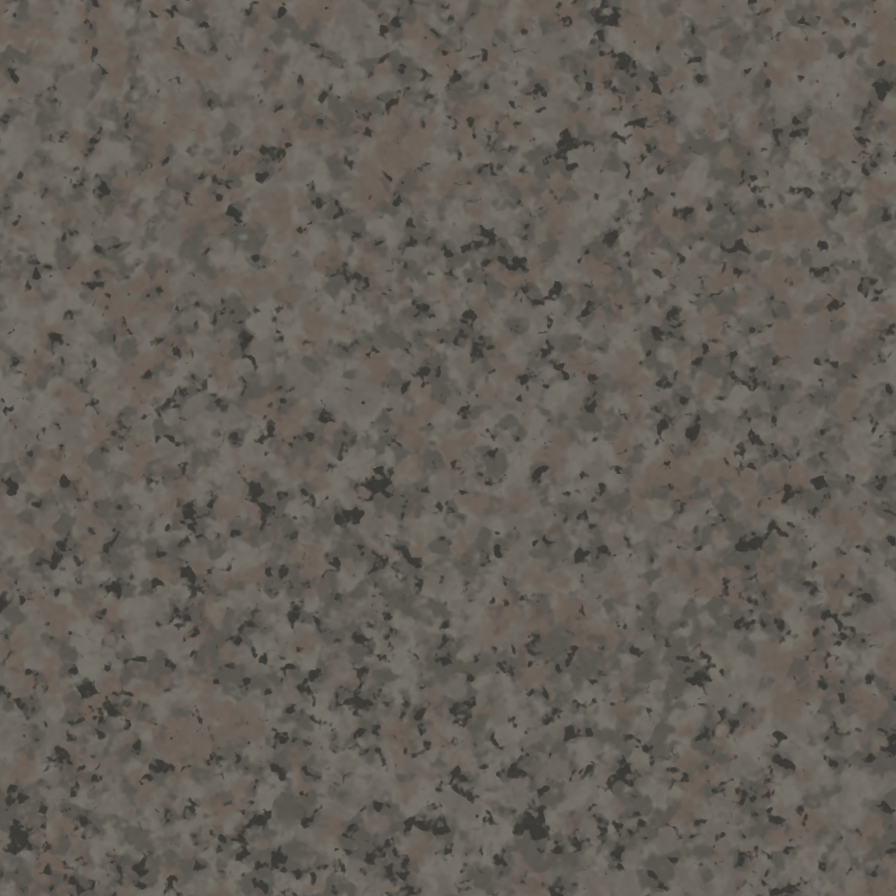
Write a Shadertoy shader that draws this texture.

```glsl
float hash(vec2 p) {
    vec3 q = fract(vec3(p.xyx) * 0.1031);
    q += dot(q, q.yzx + 33.33);
    return fract((q.x + q.y) * q.z);
}

float valueNoise(vec2 p) {
    vec2 cell = floor(p);
    vec2 f = fract(p);
    f = f * f * (3.0 - 2.0 * f);
    float low = mix(hash(cell), hash(cell + vec2(1.0, 0.0)), f.x);
    float high = mix(hash(cell + vec2(0.0, 1.0)), hash(cell + vec2(1.0)), f.x);
    return mix(low, high, f.y);
}

// Three rotated octaves, centred on 0.5
float grainNoise(vec2 p) {
    mat2 turn = mat2(0.8, 0.6, -0.6, 0.8);
    float sum = 0.0;
    float weight = 0.5;
    for (int i = 0; i < 3; i++) {
        p = turn * p + 17.3;
        sum += weight * valueNoise(p);
        p *= 1.93;
        weight *= 0.62;
    }
    return sum / 1.002;
}

void mainImage(out vec4 fragColor, in vec2 fragCoord) {
    vec2 uv = fragCoord / iResolution.y;

    // Slightly ragged crystal borders
    vec2 warp = vec2(valueNoise(uv * 90.0), valueNoise(uv * 90.0 + 41.0)) - 0.5;
    vec2 p = uv + 0.004 * warp;

    // Slow drift: the slab is darker and rougher near the bottom
    float drift = 0.05 * (valueNoise(uv * 5.0 + 8.0) - 0.5) + 0.07 * (0.5 - uv.y);

    // Mineral coverage
    float quartz = grainNoise(p * 52.0 + 3.0) + drift;
    float feldspar = grainNoise(p * 34.0 + 120.0)
                   + 0.12 * (valueNoise(uv * 7.0 + 60.0) - 0.5);
    float mica = grainNoise(p * 74.0 + 230.0) + 0.5 * (quartz - 0.5) + 0.4 * drift;
    float milk = grainNoise(p * 48.0 + 340.0);

    // Pale ground with faint pink, translucent grey and small dark grains
    vec3 color = mix(vec3(0.413, 0.393, 0.364), vec3(0.453, 0.439, 0.407),
                     smoothstep(0.34, 0.68, milk));
    color = mix(color, vec3(0.416, 0.366, 0.327), 0.8 * smoothstep(0.46, 0.72, feldspar));
    color = mix(color, vec3(0.341, 0.328, 0.307), 0.9 * smoothstep(0.44, 0.7, quartz));
    color = mix(color, vec3(0.225, 0.219, 0.203), 0.9 * smoothstep(0.64, 0.82, mica));

    // Fine mottling
    color += 0.02 * (valueNoise(uv * 170.0 + 77.0) - 0.5);

    fragColor = vec4(color, 1.0);
}
```
